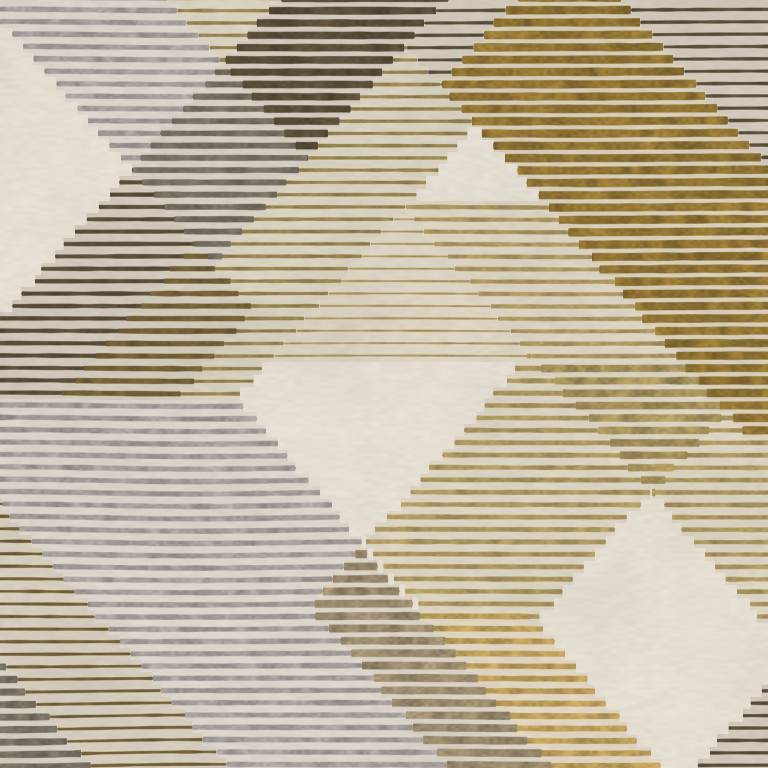
Reproduce this pattern procedurally as a three.js fragment shader.

```glsl
// Woven rug of stepped horizontal lines whose bands cross into large diamonds.
varying vec2 vUv;

#define ROWS 62.0          // lines from top to bottom
#define ROW_PHASE 0.3      // offset of the first line, in rows
#define SLANT 0.87         // sideways run of band edges per unit of drop
#define SOFT 0.0011        // edge smoothing, in canvas units
#define STEP_JITTER 0.007  // random shift of line ends
#define WAVER 0.004        // gentle bend of the lines
#define TINT 0.15          // dye carried into the ground between lines
#define WEAR 0.38          // mottling of the pile
#define FAR 9.0            // open end of a band

const vec3 CREAM = vec3(0.89, 0.865, 0.82);
const vec3 LAVENDER = vec3(0.64, 0.61, 0.60);
const vec3 UMBER = vec3(0.34, 0.30, 0.22);
const vec3 SMOKE = vec3(0.46, 0.43, 0.38);
const vec3 MOSS = vec3(0.44, 0.37, 0.21);
const vec3 OLIVE = vec3(0.58, 0.51, 0.31);
const vec3 STRAW = vec3(0.66, 0.58, 0.37);
const vec3 GOLD = vec3(0.56, 0.45, 0.20);
const vec3 HONEY = vec3(0.73, 0.61, 0.35);
const vec3 TAUPE = vec3(0.60, 0.54, 0.43);

float hash(vec2 p) {
  vec3 q = fract(vec3(p.xyx) * 0.1031);
  q += dot(q, q.yzx + 33.33);
  return fract((q.x + q.y) * q.z);
}

float noise(vec2 p) {
  vec2 i = floor(p), f = fract(p);
  f = f * f * (3.0 - 2.0 * f);
  return mix(mix(hash(i), hash(i + vec2(1.0, 0.0)), f.x),
             mix(hash(i + vec2(0.0, 1.0)), hash(i + vec2(1.0, 1.0)), f.x), f.y);
}

float band(float t, float lo, float hi) {
  return smoothstep(lo - SOFT, lo + SOFT, t) * (1.0 - smoothstep(hi - SOFT, hi + SOFT, t));
}

// Ink holds a colour and the half width of its line, in rows.
void lay(inout vec4 ink, vec3 dye, float halfWidth, float mask) {
  ink = mix(ink, vec4(dye, halfWidth), mask);
}

// u is constant along edges falling right, v along edges falling left.
vec4 weave(float u, float v, float drop) {
  vec4 ink = vec4(CREAM, -0.2);
  float upper = band(drop, -FAR, 0.522);
  float lower = 1.0 - upper;
  float fallingGrey = band(u, -0.023, 0.22);

  // Upper left: grey band crossing a dark one
  lay(ink, LAVENDER, 0.21, fallingGrey * band(v, -FAR, 0.362));
  lay(ink, OLIVE, 0.14, band(u, 0.22, FAR) * band(v, -FAR, 0.362));
  lay(ink, OLIVE, 0.14, band(v, 0.58, 0.762) * band(u, -FAR, 0.477) * upper);
  float dark = band(v, 0.362, 0.58) * upper;
  lay(ink, UMBER, 0.17, dark);
  lay(ink, SMOKE, 0.24, dark * fallingGrey);
  lay(ink, UMBER, 0.30, dark * band(u, 0.22, FAR));
  lay(ink, MOSS, 0.21, band(v, 0.53, 0.684) * band(u, -FAR, -0.023) * upper);

  // Middle: fine lines inside the peak, broader ones beside it
  float peak = band(v, 0.762, FAR) * band(drop, 0.267, 0.47);
  lay(ink, STRAW, 0.08, peak * band(u, -FAR, 0.289));
  lay(ink, STRAW, 0.17, peak * band(u, 0.289, 0.477));

  // Lower right: straw bands and their overlap
  float rising = band(v, 1.091, 1.404);
  float side = band(u, 0.289, FAR) * band(drop, 0.47, FAR);
  lay(ink, STRAW, 0.19, rising * band(u, -0.143, 0.289));
  lay(ink, STRAW, 0.18, side);
  lay(ink, STRAW * 0.97, 0.30, side * band(v, -FAR, 1.41));
  lay(ink, HONEY, 0.23, band(u, -0.286, -0.007) * band(v, 1.091, FAR) * band(drop, 0.797, FAR));
  lay(ink, UMBER, 0.14, band(v, 1.775, FAR));

  // Upper right: gold band edged by fine dark lines
  lay(ink, UMBER, 0.13, band(u, 0.477, FAR) * band(v, 0.58, 0.67));
  lay(ink, GOLD, 0.33, band(u, 0.477, 0.811) * band(v, 0.67, FAR) * band(drop, -FAR, 0.566));
  lay(ink, UMBER, 0.13, band(u, 0.811, FAR));

  // Lower left: wide grey band, fine lines and dark corner
  lay(ink, LAVENDER, 0.21, band(u, -0.573, -0.143) * band(v, -FAR, 1.091) * lower);
  lay(ink, LAVENDER, 0.21, band(u, -0.573, -0.286) * lower);
  lay(ink, TAUPE, 0.31, band(u, -0.286, -0.15) * band(v, 1.091, FAR));
  lay(ink, MOSS, 0.12, band(u, -0.749, -0.573) * lower);
  lay(ink, SMOKE, 0.28, band(u, -FAR, -0.749) * lower);
  return ink;
}

void main() {
  // Rows, each cut off squarely where it meets a band edge
  float bend = WAVER * (noise(vUv * vec2(4.0, 3.0)) - 0.5);
  float along = (1.0 - vUv.y + bend) * ROWS - ROW_PHASE;
  float row = floor(along);
  float drop = (row + 0.5 + ROW_PHASE) / ROWS;
  float x = vUv.x + STEP_JITTER * (hash(vec2(row, 7.0)) - 0.5);
  vec4 ink = weave(x - SLANT * drop, x + SLANT * drop, drop);

  // Ground with faded patches and fine threads
  float patches = noise(vUv * 9.0) * 0.6 + noise(vUv * 27.0) * 0.4;
  float threads = noise(vUv * vec2(90.0, 260.0));
  vec3 ground = mix(CREAM, ink.rgb, TINT * smoothstep(-0.05, 0.05, ink.a));
  ground *= 1.0 + 0.05 * (patches - 0.5) + 0.035 * (threads - 0.5);

  // Worn pile of the lines
  float pile = noise(vec2(vUv.x * 70.0, row * 5.3)) * 0.6 + noise(vUv * vec2(200.0, 300.0)) * 0.4;
  vec3 yarn = ink.rgb * (1.0 + WEAR * (pile - 0.5) * (0.4 + 2.5 * max(ink.a, 0.0)));
  float halfWidth = ink.a + 0.05 * (noise(vec2(vUv.x * 45.0, row * 3.7)) - 0.5);
  float blur = SOFT * ROWS;
  float line = 1.0 - smoothstep(halfWidth - blur, halfWidth + blur, abs(along - row - 0.5));
  gl_FragColor = vec4(mix(ground, yarn, line), 1.0);
}
```
